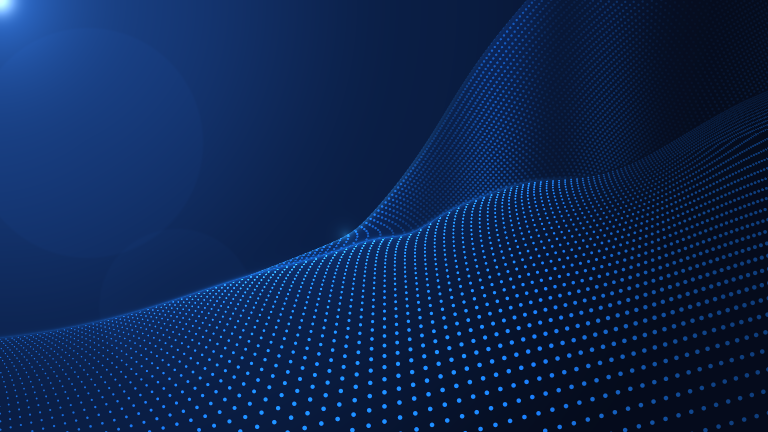
Give the GLSL for this background, as a Shadertoy shader.

```glsl
// A twisted sheet of glowing blue dots under a corner light on a navy backdrop.
// Each sheet is a warped grid: screen derivatives turn cell offsets back into
// canvas distances, so the dots stay round however the grid is bent.

#define NIGHT vec3(0.020, 0.044, 0.108)
#define NAVY vec3(0.038, 0.115, 0.265)
#define BLUE vec3(0.075, 0.200, 0.430)
#define DOT_BLUE vec3(0.09, 0.49, 0.95)
#define CYAN vec3(0.25, 0.75, 1.00)
#define VANISH vec2(0.89, 0.97)
#define TWIST vec2(0.80, 0.456)
#define COLUMNS 26.0
#define ROW_GROWTH 0.075
#define FINE_COLUMNS 85.0
#define FINE_ROWS 145.0

float bump(float x, float center, float width) {
    float t = (x - center) / width;
    return exp(-t * t);
}

// Coverage of the round dot in the current cell of grid g
float dots(vec2 g, float radius) {
    vec2 gx = dFdx(g), gy = dFdy(g);
    vec2 f = g - round(g);
    float det = gx.x * gy.y - gy.x * gx.y;
    float area = max(abs(det), 1e-5);
    vec2 offset = vec2(f.x * gy.y - gy.x * f.y, gx.x * f.y - gx.y * f.x) / area;
    float radiusPx = radius * iResolution.y;
    float dotMask = clamp(radiusPx - length(offset) + 0.5, 0.0, 1.0);
    // Cells too small to resolve fade to their mean coverage
    float mean = min(3.14 * radiusPx * radiusPx * area, 0.6);
    return mix(mean, dotMask, smoothstep(1.0, 2.2, inversesqrt(area)));
}

// Depth of p below the crest of the front sheet; folds flatten further down
float crestDepth(vec2 p) {
    float slope = 0.218 + 0.27 * p.x;
    float folds = -0.028 * sin(5.4 * p.x) - 0.034 * bump(p.x, 0.78, 0.2)
                - 0.025 * bump(p.x, 0.95, 0.07) + 0.04 * bump(p.x, 1.24, 0.15)
                + 0.09 * smoothstep(1.25, 1.75, p.x);
    return slope + folds * exp(-6.0 * max(slope - p.y, 0.0)) - p.y;
}

// Faint lens disc, slightly stronger at its rim
float lensDisc(vec2 p, vec2 center, float radius) {
    float d = length(p - center);
    return smoothstep(radius + 0.004, radius - 0.004, d) * (0.4 + 0.6 * d / radius);
}

vec3 backdrop(vec2 p) {
    float r = length(p - vec2(0.0, 1.0));
    vec3 color = mix(BLUE, NAVY, smoothstep(0.35, 1.0, r));
    color = mix(color, NIGHT, smoothstep(0.95, 1.75, r));
    color += vec3(0.14, 0.30, 0.50) * exp(-6.5 * r);
    color += vec3(0.65, 0.60, 0.40) * exp(-900.0 * r * r);
    color += vec3(0.004, 0.011, 0.022) * lensDisc(p, vec2(0.204, 0.669), 0.266);
    color += vec3(0.004, 0.010, 0.018) * lensDisc(p, vec2(0.41, 0.29), 0.18);
    return color;
}

// Front sheet: columns fan out from a vanishing point, rows widen with depth
vec3 frontSheet(vec2 p, float depth) {
    float below = max(depth, 0.0);
    float right = smoothstep(0.9, 1.2, p.x);
    float curl = 0.08 * exp(-12.0 * below) * right + 0.02 * exp(-40.0 * below) * (1.0 - right);
    float fan = (p.x - curl - VANISH.x) / (VANISH.y - min(p.y, 0.9));
    float left = max(-fan - 0.3, 0.0);
    vec2 grid = vec2(COLUMNS * (fan - 0.8 * left * left),
                     log(1.0 + 18.0 * abs(depth)) / ROW_GROWTH);
    float radius = mix(0.0020, 0.0052, smoothstep(0.0, 0.4, below))
                 * mix(0.65, 1.0, smoothstep(0.1, 0.7, p.x));
    float light = mix(0.6, 1.0, smoothstep(0.1, 0.65, p.x))
                * mix(1.0, 0.4, smoothstep(1.05, 1.75, p.x));
    // The far right has no hard crest: its dots dissolve upward
    light *= mix(1.0, 0.3 + 0.7 * smoothstep(0.0, 0.15, below), smoothstep(1.25, 1.5, p.x));
    vec3 tint = mix(DOT_BLUE, CYAN, exp(-22.0 * below) * bump(p.x, 0.75, 0.45));
    float mask = smoothstep(0.0, 0.004, depth);
    vec3 haze = vec3(0.015, 0.06, 0.14) * exp(-9.0 * below) * bump(p.x, 0.75, 0.6);
    return mask * (haze + tint * light * dots(grid, radius));
}

// Back sheet: fine strands along an edge that turns steep at the twist
vec3 backSheet(vec2 p, float depth) {
    float rise = p.y - TWIST.y;
    float edge = TWIST.x + 1.67 * rise - 0.93 * (sqrt(rise * rise + 0.0004) - 0.02)
               + 0.012 * sin(11.0 * max(rise, 0.0));
    float inside = p.x - edge;
    float span = max(inside, 0.0);
    float wave = 0.035 * sin(6.0 * p.x - 4.0 * p.y) + 0.012 * sin(15.0 * p.x + 5.0 * p.y);
    vec2 grid = vec2(FINE_COLUMNS * (inside - 0.8 * span * (p.y - 0.5)),
                     FINE_ROWS * (p.y + wave));
    float folds = 0.62 + 0.38 * sin(16.0 * inside + 9.0 * p.y + 2.0 * sin(5.0 * p.x));
    float light = folds * (0.16 + 0.72 * exp(-4.5 * span))
                * mix(1.0, 0.5, smoothstep(0.55, 1.0, p.y));
    float mask = smoothstep(0.0, 0.005, inside) * smoothstep(0.002, -0.004, depth);
    vec3 rim = CYAN * 0.55 * exp(-130.0 * span) * exp(-4.5 * max(rise, 0.0))
             * smoothstep(0.2, 0.6, p.x);
    vec3 haze = vec3(0.01, 0.045, 0.12) * folds * exp(-5.0 * span);
    return mask * (rim + haze + DOT_BLUE * light * dots(grid, 0.0026));
}

void mainImage(out vec4 fragColor, in vec2 fragCoord) {
    vec2 p = fragCoord / iResolution.y;
    float depth = crestDepth(p);
    vec3 color = backdrop(p) + backSheet(p, depth) + frontSheet(p, depth);

    // Bright crest, strongest where the sheets cross
    float crest = 0.7 * exp(-abs(depth) / 0.003) + 0.06 * exp(-abs(depth) / 0.015);
    color += DOT_BLUE * crest * (0.22 + 0.58 * bump(p.x, 0.75, 0.45))
           * smoothstep(1.45, 1.12, p.x);
    color += CYAN * 0.25 * exp(-length(p - TWIST) / 0.012);

    fragColor = vec4(min(color, 1.0), 1.0);
}
```
